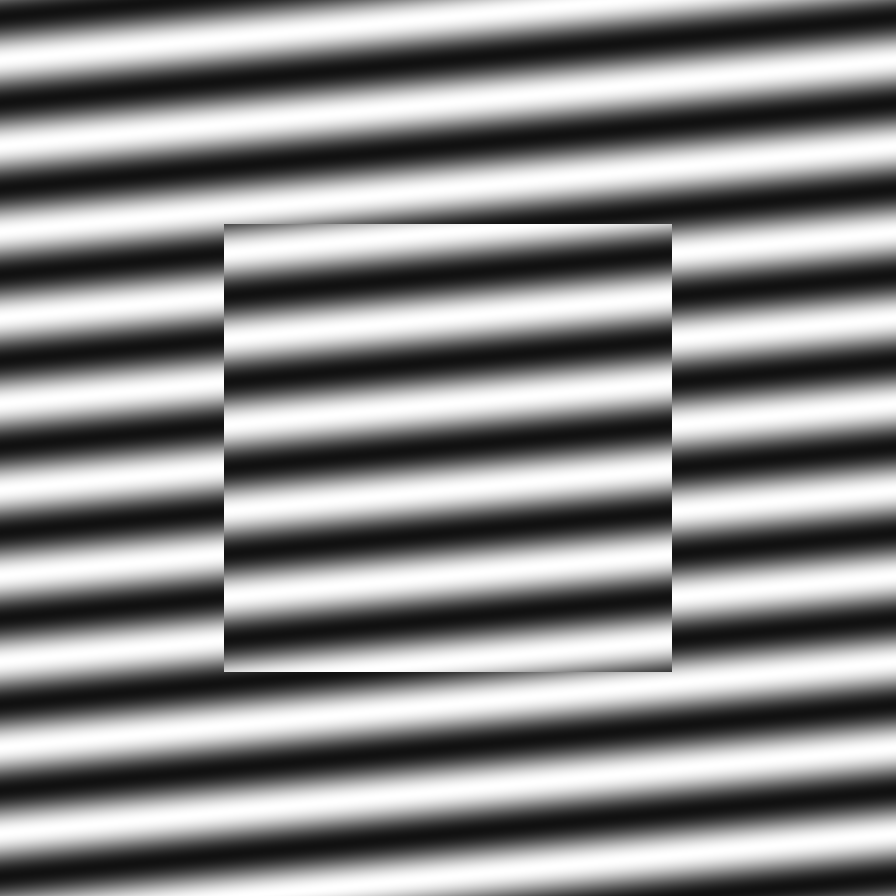
Give the GLSL for this pattern, as a WebGL 2 fragment shader.

```glsl
#version 300 es
precision highp float;
// Tilted sinusoidal grating with a central square in opposite phase.

uniform vec2 u_resolution;
out vec4 fragColor;

const float TAU = 6.2831853;
const float CYCLES = 10.47;          // waves per canvas height, across the bands
const float TILT = radians(5.47);    // bands rise to the right
const float CREST_SHIFT = 0.0013;    // crest offset from the centre
const float SQUARE_HALF = 0.25;      // half side of the inverted square
const vec3 DARK = vec3(0.067);
const vec3 LIGHT = vec3(1.0);

// Signed distance to an axis-aligned square
float squareDistance(vec2 p, float halfSide) {
    vec2 d = abs(p) - halfSide;
    return length(max(d, 0.0)) + min(max(d.x, d.y), 0.0);
}

void main() {
    float canvasSize = min(u_resolution.x, u_resolution.y);
    vec2 p = (gl_FragCoord.xy - 0.5 * u_resolution) / canvasSize;

    // Grating: one wave along the normal of the bands
    vec2 bandNormal = vec2(-sin(TILT), cos(TILT));
    float wave = cos(TAU * CYCLES * (dot(p, bandNormal) - CREST_SHIFT));

    // Half-cycle phase shift inside the square, with a one-pixel soft edge
    float inside = clamp(0.5 - squareDistance(p, SQUARE_HALF) * canvasSize, 0.0, 1.0);
    wave *= 1.0 - 2.0 * inside;

    fragColor = vec4(mix(DARK, LIGHT, 0.5 + 0.5 * wave), 1.0);
}
```
